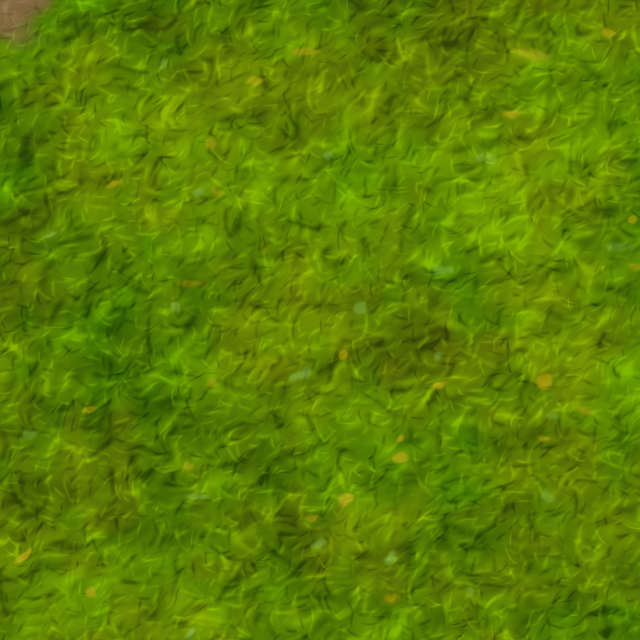
A WebGL 2 fragment shader for this texture:

```glsl
#version 300 es
precision highp float;
// Soft-focus lawn: mottled clumps, curved blades, fallen leaf flecks and a bare soil corner.

uniform vec2 u_resolution;
out vec4 fragColor;

const vec3 GRASS_MEAN = vec3(0.352, 0.490, 0.012);
const vec3 GRASS_STEP = vec3(0.066, 0.084, -0.002); // colour change per unit of tone
const vec3 HUE_SHIFT = vec3(0.055, -0.006, 0.004);  // from cool to yellowish green
const vec3 YELLOW_LEAF = vec3(0.66, 0.61, 0.06);
const vec3 PALE_LEAF = vec3(0.50, 0.68, 0.29);
const vec3 SOIL = vec3(0.51, 0.42, 0.25);
const float CLUMP_SCALE = 5.0;
const float CLUMP_GAIN = 0.76;
const float BLADE_SCALE = 19.0;   // cells across the canvas, coarsest layer
const float BLADE_GAIN = 1.4;
const int BLADE_LAYERS = 3;
const int BLADES_PER_CELL = 2;
const float WARP = 0.006;
const float SOIL_RADIUS = 0.075;

// Integer hash giving three values in 0..1
vec3 hash3(vec2 cell, int seed) {
  uvec3 v = uvec3(ivec3(ivec2(cell), seed));
  v = v * 1664525u + 1013904u;
  v.x += v.y * v.z; v.y += v.z * v.x; v.z += v.x * v.y;
  v ^= v >> 16u;
  v.x += v.y * v.z; v.y += v.z * v.x; v.z += v.x * v.y;
  return vec3(v >> 8u) / 16777216.0;
}

// Smooth value noise in -1..1
float noise(vec2 p, int seed) {
  vec2 i = floor(p), f = fract(p);
  f = f * f * (3.0 - 2.0 * f);
  float low = mix(hash3(i, seed).x, hash3(i + vec2(1, 0), seed).x, f.x);
  float high = mix(hash3(i + vec2(0, 1), seed).x, hash3(i + vec2(1, 1), seed).x, f.x);
  return 2.0 * mix(low, high, f.y) - 1.0;
}

vec2 rotate(vec2 p, float angle) {
  float c = cos(angle), s = sin(angle);
  return vec2(c * p.x + s * p.y, c * p.y - s * p.x);
}

// Light and dark clumps, slightly wider than tall
float clumps(vec2 p) {
  float sum = 0.0, gain = CLUMP_GAIN;
  vec2 q = rotate(p, 0.25) * vec2(0.85, 1.15) * CLUMP_SCALE;
  for (int i = 0; i < 5; i++) {
    sum += gain * noise(q, 10 + i);
    q = rotate(q, 0.5) * 2.15;
    gain *= i < 2 ? 0.95 : 0.62;
  }
  return sum;
}

// Signed tone of soft, tapered, bent blades in one grid layer
float blades(vec2 p, int seed) {
  vec2 base = floor(p);
  float sum = 0.0;
  for (int y = -1; y <= 1; y++)
  for (int x = -1; x <= 1; x++)
  for (int k = 0; k < BLADES_PER_CELL; k++) {
    vec2 cell = base + vec2(x, y);
    vec3 place = hash3(cell, seed + k);
    vec3 form = hash3(cell, seed + k + 50);
    float angle = 0.65 + 1.6 * (place.z + form.x - 1.0);
    float reach = mix(0.45, 0.9, form.y);
    vec2 q = rotate(p - cell - place.xy, angle);
    q.y += (form.x - 0.5) * 0.7 * q.x * q.x;
    float along = 1.0 - smoothstep(0.25, 1.0, abs(q.x) / reach);
    float across = q.y / mix(0.07, 0.16, fract(form.y * 7.3));
    sum += (2.0 * form.z - 1.0) * along * exp(-across * across);
  }
  return sum;
}

// Coverage of sparse, ragged leaf flecks
float flecks(vec2 p, float cells, float chance, int seed) {
  vec2 base = floor(p * cells);
  float ragged = 0.45 * noise(p * 75.0, seed + 7) + 0.25 * noise(p * 140.0, seed + 8);
  float cover = 0.0;
  for (int y = -1; y <= 1; y++)
  for (int x = -1; x <= 1; x++) {
    vec2 cell = base + vec2(x, y);
    vec3 place = hash3(cell, seed);
    vec3 form = hash3(cell, seed + 1);
    vec2 q = rotate(p - (cell + place.xy) / cells, 0.25 + 1.1 * (form.x - 0.5));
    vec2 size = vec2(mix(0.009, 0.026, form.y * form.y), mix(0.005, 0.010, form.z));
    float shape = 1.0 - smoothstep(0.35, 1.25, length(q / size) + ragged);
    cover = max(cover, shape * step(place.z, chance) * mix(0.45, 0.95, form.x));
  }
  return cover;
}

void main() {
  vec2 p = gl_FragCoord.xy / u_resolution;
  vec2 warped = p + WARP * vec2(noise(p * 28.0, 1), noise(p * 28.0, 2));

  // Grass tone and hue
  float tone = clumps(warped);
  float scale = BLADE_SCALE;
  for (int i = 0; i < BLADE_LAYERS; i++) {
    tone += BLADE_GAIN * blades(warped * scale, 100 * (i + 1));
    scale *= 1.65;
  }
  tone = clamp(tone, -2.6, 2.6);
  float hue = 0.7 * noise(p * 7.0, 3) + 0.6 * noise(warped * 26.0, 4);
  vec3 color = GRASS_MEAN + GRASS_STEP * tone + HUE_SHIFT * hue;

  // Fallen leaves, shaded a little by the grass
  vec3 shade = vec3(0.035 * tone);
  color = mix(color, YELLOW_LEAF + shade, flecks(warped, 8.0, 0.36, 500));
  color = mix(color, PALE_LEAF + shade, 0.8 * flecks(warped, 6.0, 0.24, 600));

  // Bare soil in the upper left corner
  float edge = length((p - vec2(0, 1)) * vec2(0.85, 1.0)) + 0.015 * noise(p * 30.0, 5);
  float soil = 1.0 - smoothstep(0.55, 1.15, edge / SOIL_RADIUS);
  color = mix(color, SOIL + shade, soil);

  fragColor = vec4(clamp(color, 0.0, 1.0), 1.0);
}
```
